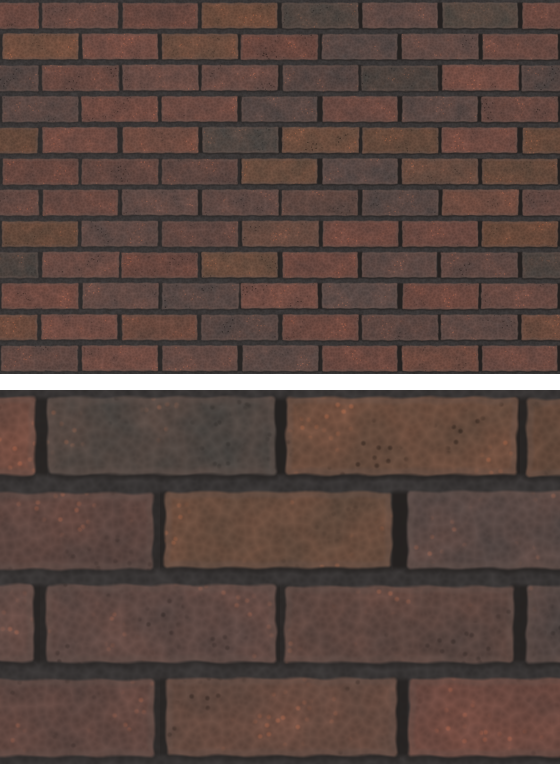
Top: the whole. Bottom: its middle third, enlarged.
This texture is drawn by a Shadertoy shader. Its source:

```glsl
// Weathered brick wall in running bond: 7 bricks across, 12 courses high.
// Each brick is a wobbly rounded box tinted by a hash of its cell; cellular
// noise gives the grain and layered sines give the burnt patches.

const vec2 GRID = vec2(7.0, 12.0);
const vec2 WALL = vec2(1.5, 1.0);   // wall size, in canvas heights

vec2 hash2(vec2 p) {
    vec3 q = fract(p.xyx * vec3(0.1031, 0.1030, 0.0973));
    q += dot(q, q.yzx + 33.33);
    return fract((q.xx + q.yz) * q.zy);
}

// Distance to the nearest scattered point
float cellular(vec2 p) {
    vec2 id = floor(p), f = fract(p);
    float nearest = 2.0;
    for (int y = -1; y <= 1; y++)
        for (int x = -1; x <= 1; x++) {
            vec2 cell = vec2(x, y);
            nearest = min(nearest, length(cell + hash2(id + cell) - f));
        }
    return nearest;
}

// Smooth patches, roughly -1 to 1
float patches(vec2 p) {
    float sum = 0.0, amp = 0.5;
    for (int i = 0; i < 4; i++) {
        sum += amp * sin(p.x + 1.7 * sin(p.y)) * cos(p.y + 1.3 * sin(p.x));
        p = mat2(1.5, 1.1, -1.1, 1.5) * p + 2.3;
        amp *= 0.6;
    }
    return sum;
}

float roundedBox(vec2 p, vec2 halfSize, float radius) {
    vec2 d = abs(p) - halfSize + radius;
    return length(max(d, 0.0)) + min(max(d.x, d.y), 0.0) - radius;
}

void mainImage(out vec4 fragColor, in vec2 fragCoord) {
    vec2 uv = fragCoord / iResolution.xy;
    vec2 wall = uv * WALL;
    float pixel = 1.0 / iResolution.y;

    // Running bond: odd courses shift by half a brick
    vec2 grid = uv * GRID;
    grid.x += 0.5 * mod(floor(grid.y), 2.0);
    vec2 id = mod(floor(grid), GRID);
    vec2 local = (fract(grid) - 0.5) * WALL / GRID;
    vec2 tone = hash2(id + 3.7);
    vec2 fit = hash2(id + 41.3);
    vec2 wear = hash2(id + 87.1);

    float fine = cellular(wall * 135.0) - 0.5;
    float coarse = cellular(wall * 52.0) - 0.5;
    float blotch = patches(wall * 26.0 + tone * 40.0);

    // Brick outline, a little crooked and uneven
    vec2 p = local - (fit - 0.5) * vec2(0.004, 0.002);
    p.x += (wear.x - 0.5) * 0.06 * p.y;
    vec2 halfSize = vec2(0.1 + 0.003 * wear.y, 0.0335 + 0.001 * fit.x);
    float d = roundedBox(p, halfSize, 0.003);
    d += 0.0007 * sin(wall.x * 140.0 + 3.0 * sin(wall.y * 90.0)) + 0.001 * coarse;
    float soft = max(0.0018, pixel);
    float brickMask = 1.0 - smoothstep(-soft, soft, d);

    // Fired clay: grey-brown to red, some bricks orange
    vec3 clay = mix(vec3(0.345, 0.285, 0.270), vec3(0.435, 0.295, 0.260),
                    smoothstep(0.05, 0.85, tone.x));
    clay = mix(clay, vec3(0.425, 0.305, 0.235), 0.75 * smoothstep(0.65, 0.95, tone.y));
    clay = mix(clay, vec3(0.300, 0.270, 0.250), 0.8 * step(0.93, wear.x));
    clay += blotch * vec3(0.055, 0.022, 0.012);
    clay *= 0.99 + 0.16 * fine + 0.10 * coarse + 0.08 * (fit.y - 0.5);

    // Dusty pale arris, ember flecks and soot pits
    float rim = smoothstep(-0.008, -0.003, d);
    clay = mix(clay, vec3(0.40, 0.335, 0.31), 0.28 * rim);
    float fleck = smoothstep(0.24, 0.05, cellular(wall * 75.0 + 9.0));
    clay += fleck * smoothstep(0.1, 0.6, blotch) * vec3(0.12, 0.05, 0.02);
    clay *= 1.0 - 0.3 * fleck * smoothstep(0.1, 0.5, -blotch) * wear.y;

    // Mortar: grey beds, shaded under each brick, darker upright joints
    vec3 mortar = vec3(0.225, 0.212, 0.210) * (1.0 + 0.18 * fine + 0.15 * coarse);
    float underside = smoothstep(0.0, -0.03, p.y) * smoothstep(0.007, 0.001, d);
    float upright = smoothstep(0.097, 0.102, abs(local.x))
                  * smoothstep(0.038, 0.031, abs(local.y));
    float depth = mix(0.45, 1.0, smoothstep(0.15, 0.75, uv.x + 0.4 * (fit.y - 0.5)));
    mortar = mix(mortar, vec3(0.140, 0.127, 0.122),
                 max(0.65 * underside, upright) * depth);

    fragColor = vec4(clamp(mix(mortar, clay, brickMask), 0.0, 1.0), 1.0);
}
```
